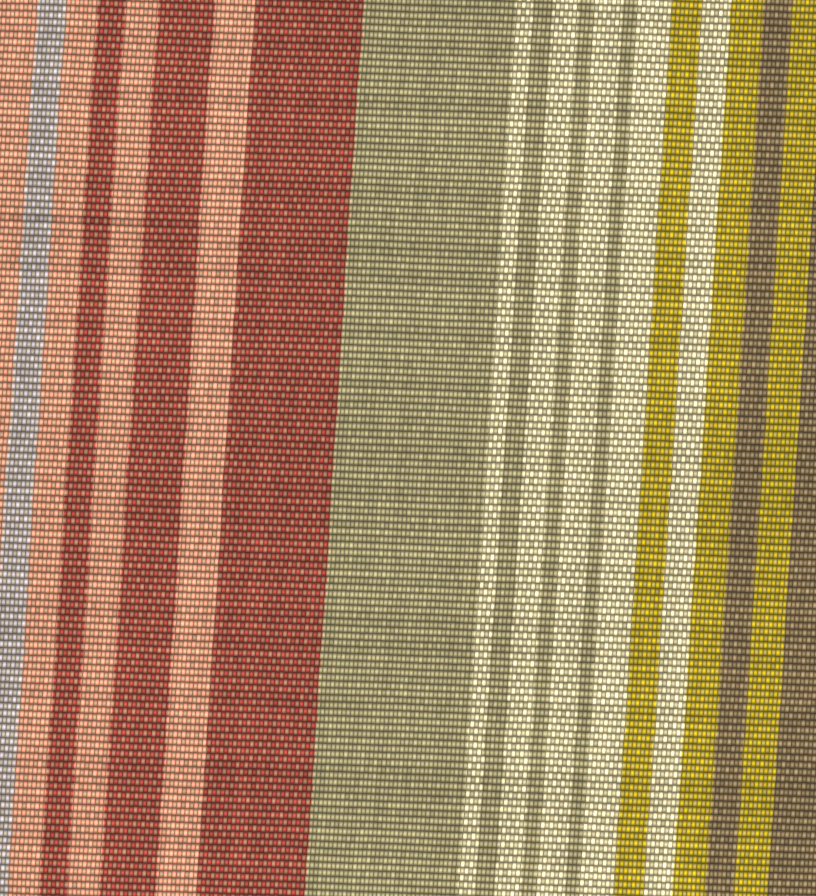
A Shadertoy shader for this texture:

```glsl
// Woven cotton with slanted stripes in salmon, brick, sage, cream, mustard and brown.

const float PI = 3.14159265;
const float SLANT = 0.072;               // sideways drift of the stripes over the full height
const float ROW_TILT = 0.034;            // drop of the weft rows over the full width
const vec2 THREADS = vec2(190.0, 128.0); // warp threads across, weft threads down
const vec3 WEFT = vec3(0.63, 0.57, 0.43);

const vec3 SALMON = vec3(0.88, 0.56, 0.45);
const vec3 LILAC = vec3(0.67, 0.63, 0.64);
const vec3 BRICK = vec3(0.58, 0.22, 0.19);
const vec3 SAGE = vec3(0.60, 0.57, 0.41);
const vec3 CREAM = vec3(0.87, 0.83, 0.65);
const vec3 MUSTARD = vec3(0.67, 0.58, 0.08);
const vec3 BROWN = vec3(0.44, 0.36, 0.25);

// Stripe order from left to right, and where each stripe after the first begins
const int STRIPES = 22;
const vec3 DYE[STRIPES] = vec3[](
    SALMON, LILAC, SALMON, BRICK, SALMON, BRICK, SALMON, BRICK,
    SAGE, CREAM, SAGE, CREAM, SAGE, CREAM, SAGE, CREAM,
    MUSTARD, CREAM, MUSTARD, BROWN, MUSTARD, BROWN);
const float EDGE[STRIPES - 1] = float[](
    0.046, 0.081, 0.120, 0.154, 0.194, 0.263, 0.313, 0.446,
    0.633, 0.654, 0.678, 0.710, 0.729, 0.764, 0.781, 0.824,
    0.860, 0.896, 0.936, 0.971, 1.012);

float hash(vec2 p) {
    p = fract(p * vec2(0.1031, 0.1137));
    p += dot(p, p.yx + 33.33);
    return fract((p.x + p.y) * p.x * 91.7);
}

// Layered sines, roughly -1 to 1
float waves(vec2 p) {
    float sum = 0.0, gain = 0.5;
    for (int i = 0; i < 4; i++) {
        sum += gain * sin(p.x + 1.7 * sin(p.y)) * cos(p.y - 0.6 * p.x);
        p = mat2(1.5, 1.1, -1.1, 1.5) * p + 2.3;
        gain *= 0.6;
    }
    return sum;
}

vec3 stripeColor(float u, float softness) {
    vec3 color = DYE[0];
    for (int i = 1; i < STRIPES; i++) {
        float e = EDGE[i - 1];
        color = mix(color, DYE[i], smoothstep(e - softness, e + softness, u));
    }
    return color;
}

// Plain weave: warp and weft take turns on top; hollows are deepest between rows
vec3 weave(vec2 thread, vec3 warp, vec3 weft) {
    vec2 wave = cos(PI * thread);
    float warpOnTop = smoothstep(-0.4, 0.4, wave.x * wave.y);
    float relief = pow(abs(wave.y), 0.8) * pow(abs(wave.x), 0.4);
    vec3 yarn = mix(mix(weft, warp, 0.42) * 0.96, warp * 1.05, warpOnTop);
    float glint = 0.08 * relief * relief * relief;
    return yarn * (0.58 + 0.66 * relief) + glint;
}

// Uneven yarn: tone per thread, plus rare short thin places along the weft
float yarnTone(vec2 thread, float x) {
    vec2 id = floor(thread + 0.5);
    float tone = 1.0 + 0.07 * (hash(vec2(id.x, 7.0)) - 0.5)
                     + 0.09 * (hash(vec2(3.0, id.y)) - 0.5)
                     + 0.12 * (hash(id) - 0.5);
    float rare = step(0.95, hash(vec2(19.0, id.y)));
    float middle = hash(vec2(41.0, id.y));
    float span = 1.0 - smoothstep(0.06, 0.20, abs(x - middle));
    return tone - 0.13 * rare * span;
}

vec3 cloth(vec2 p, float pixel) {
    // Lean of the warp, with a slight wander of the threads
    float wander = 0.0016 * waves(vec2(p.x * 3.0, p.y * 9.0));
    float u = p.x + SLANT * (1.0 - p.y) + wander;
    float v = p.y + ROW_TILT * p.x + 0.0015 * waves(p * 5.0 + 4.0);
    vec2 thread = vec2(u, v) * THREADS;

    // Dye lines step a little from one weft row to the next
    float ragged = 0.0018 * (hash(vec2(floor(thread.y + 0.5), 53.0)) - 0.5);
    vec3 warp = stripeColor(u + ragged, max(0.0016, pixel));
    vec3 color = weave(thread, warp, WEFT);

    // Yarn tone and broad fading
    color *= yarnTone(thread, p.x);
    return color * (1.0 + 0.04 * waves(p * vec2(6.0, 8.0)));
}

void mainImage(out vec4 fragColor, in vec2 fragCoord) {
    float pixel = 1.0 / iResolution.x;
    vec3 sum = vec3(0.0);
    // Four samples per pixel keep the fine weave smooth
    for (int i = 0; i < 4; i++) {
        vec2 offset = vec2(i % 2, i / 2) * 0.5 - 0.25;
        sum += cloth((fragCoord + offset) / iResolution.xy, pixel);
    }
    fragColor = vec4(clamp(sum * 0.25, 0.0, 1.0), 1.0);
}
```
